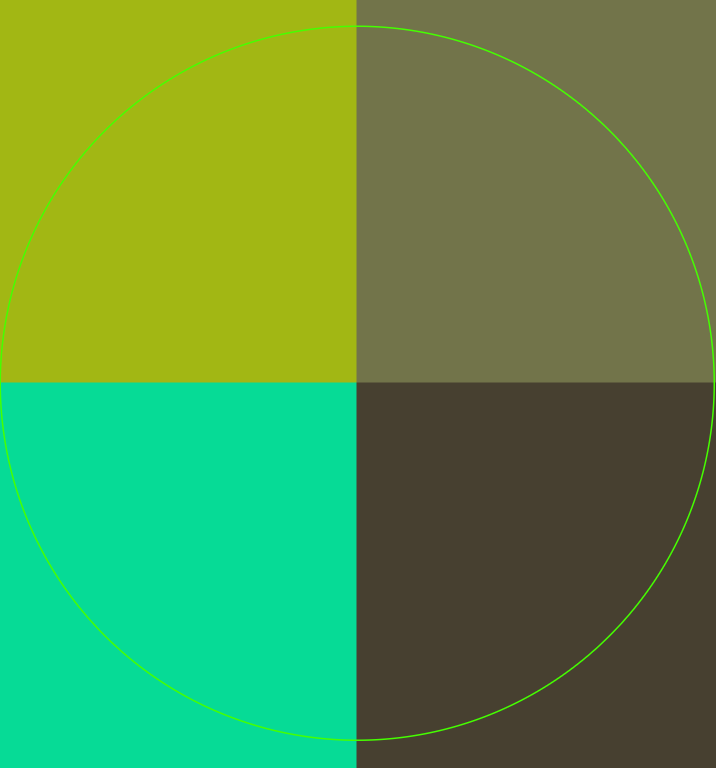
A WebGL 2 fragment shader for this background:

```glsl
#version 300 es
precision highp float;
// Four flat coloured quadrants crossed by a thin bright green ring.

#define SPLIT vec2(-0.001953, 0.001953)   // where the quadrants meet, from the canvas centre
#define RING_CENTER vec2(-0.000977, 0.000977)
#define RING_RADIUS 0.46484
#define RING_WIDTH 0.001953
#define OLIVE vec3(0.635, 0.718, 0.078)
#define KHAKI vec3(0.447, 0.455, 0.292)
#define MINT vec3(0.025, 0.857, 0.590)
#define UMBER vec3(0.280, 0.250, 0.190)
#define LIME vec3(0.270, 1.000, 0.000)

uniform vec2 u_resolution;
out vec4 fragColor;

// Distance to the centre line of a circle
float circleDistance(vec2 p, float radius) {
    return abs(length(p) - radius);
}

void main() {
    // Canvas units: height is 1, origin at the centre
    float pixel = 1.0 / u_resolution.y;
    vec2 p = (gl_FragCoord.xy - 0.5 * u_resolution) * pixel;

    // Quadrants with edges one pixel soft
    vec2 side = clamp((p - SPLIT) / pixel + 0.5, 0.0, 1.0);
    vec3 lower = mix(MINT, UMBER, side.x);
    vec3 upper = mix(OLIVE, KHAKI, side.x);
    vec3 color = mix(lower, upper, side.y);

    // Ring outline
    float d = circleDistance(p - RING_CENTER, RING_RADIUS);
    float ring = clamp((0.5 * RING_WIDTH - d) / pixel + 0.5, 0.0, 1.0);
    color = mix(color, LIME, ring);

    fragColor = vec4(color, 1.0);
}
```
